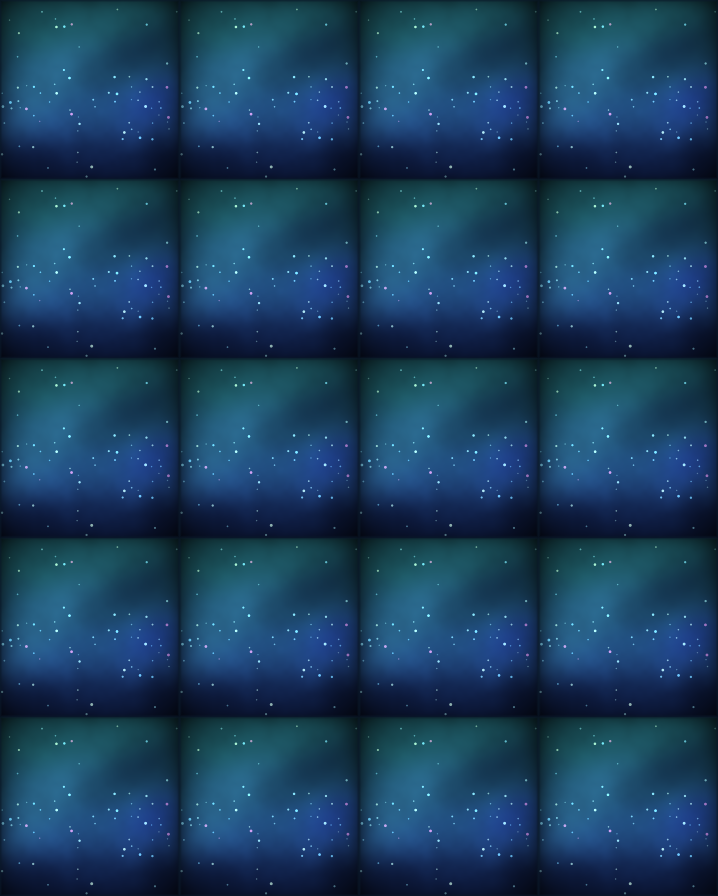
A Shadertoy shader for this pattern:

```glsl
// Night-sky tiles, four across and five down: a teal-to-navy gradient with
// soft diagonal glows, wrapping cloud noise, a dark vignette and tiny stars.
// Every tile is the same, so the canvas wraps on both axes.

vec3 hash3(vec2 p) {
    vec3 h = fract(p.xyx * vec3(0.1031, 0.1030, 0.0973));
    h += dot(h, h.yxz + 33.33);
    return fract((h.xxy + h.yzz) * h.zyx);
}

// Value noise that repeats after "period" cells
float wrapNoise(vec2 p, float period) {
    vec2 cell = floor(p), f = fract(p);
    f = f * f * (3.0 - 2.0 * f);
    vec2 a = mod(cell, period), b = mod(cell + 1.0, period);
    return mix(mix(hash3(a).x, hash3(vec2(b.x, a.y)).x, f.x),
               mix(hash3(vec2(a.x, b.y)).x, hash3(b).x, f.x), f.y);
}

float cloud(vec2 p) {
    float sum = 0.0, weight = 0.5;
    for (float period = 4.0; period < 40.0; period *= 2.0) {
        sum += weight * wrapNoise(p * period, period);
        weight *= 0.5;
    }
    return sum;
}

// Soft elliptical spot, turned by "angle"
float spot(vec2 p, vec2 centre, vec2 size, float angle) {
    float c = cos(angle), s = sin(angle);
    vec2 d = mat2(c, -s, s, c) * (p - centre) / size;
    return exp(-dot(d, d));
}

vec3 sky(vec2 p) {
    float n = cloud(p) - 0.47;
    float y = p.y + 0.16 * n;

    // Vertical gradient from navy through blue to teal
    vec3 col = mix(vec3(0.06, 0.12, 0.29), vec3(0.13, 0.28, 0.51), smoothstep(0.02, 0.38, y));
    col = mix(col, vec3(0.13, 0.34, 0.47), smoothstep(0.36, 0.60, y));
    col = mix(col, vec3(0.11, 0.34, 0.38), smoothstep(0.58, 0.85, y));

    // Diagonal glow, blue haze and dark clouds
    col = mix(col, vec3(0.19, 0.46, 0.61), 0.75 * spot(p, vec2(0.27, 0.53), vec2(0.34, 0.15), 0.75));
    col = mix(col, vec3(0.15, 0.38, 0.58), 0.55 * spot(p, vec2(0.58, 0.42), vec2(0.30, 0.14), 0.0));
    col = mix(col, vec3(0.13, 0.26, 0.60), 0.80 * spot(p, vec2(0.87, 0.44), vec2(0.22, 0.14), 0.6));
    col = mix(col, vec3(0.07, 0.18, 0.29), 0.75 * spot(p, vec2(0.78, 0.72), vec2(0.34, 0.13), 0.45));
    col = mix(col, vec3(0.05, 0.10, 0.24), 0.70 * spot(p, vec2(0.16, 0.10), vec2(0.26, 0.13), -0.2));
    col = mix(col, vec3(0.04, 0.08, 0.20), 0.75 * spot(p, vec2(0.92, 0.10), vec2(0.22, 0.16), 0.3));
    return col * (1.0 + 0.40 * n);
}

// One possible star per cell, densest in a band across the middle
vec3 stars(vec2 p, float pixel) {
    vec2 cell = floor(p * 24.0);
    vec3 place = hash3(cell + 7.0), look = hash3(cell + 61.0);
    vec2 centre = (cell + 0.25 + 0.5 * place.xy) / 24.0;
    float band = exp(-pow((centre.y - 0.42) / 0.18, 2.0));
    float present = step(place.z, 0.06 + 0.30 * band);

    float radius = mix(0.003, 0.0075, look.x * look.x);
    float disc = 1.0 - smoothstep(radius - 0.5 * pixel, radius + 0.7 * pixel, length(p - centre));
    vec3 tint = mix(vec3(0.45, 0.80, 0.85), vec3(0.80, 0.88, 0.62), look.y);
    tint = mix(tint, vec3(0.85, 0.40, 0.55), step(0.93, look.z));
    return tint * disc * present * mix(0.30, 0.85, look.x);
}

void mainImage(out vec4 fragColor, in vec2 fragCoord) {
    vec2 p = fract(fragCoord / iResolution.xy * vec2(4.0, 5.0));
    float pixel = 5.0 / iResolution.y;

    // Darken towards the tile borders
    vec2 border = min(p, 1.0 - p);
    vec2 fade = 1.0 - exp(-border / vec2(0.09, 0.08));
    float vignette = mix(0.45, 1.0, fade.x) * mix(0.52, 1.0, fade.y);
    vec3 col = sky(p) * vignette;

    // Blend into one shared colour at the joints
    float joint = 1.0 - smoothstep(0.0, 0.015, min(border.x, border.y));
    col = mix(col, vec3(0.04, 0.10, 0.17), 0.6 * joint);

    col += stars(p, pixel) * vignette;
    fragColor = vec4(col, 1.0);
}
```
